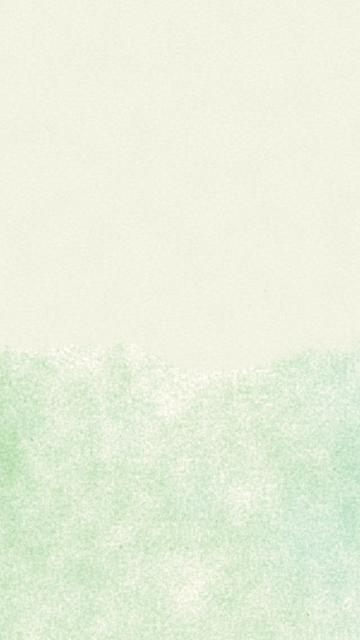
Write a Shadertoy shader that draws this background.

```glsl
#define PAPER vec3(0.948, 0.952, 0.888)
#define CREAM vec3(0.968, 0.963, 0.912)
#define GREEN vec3(0.780, 0.895, 0.745)
#define AQUA vec3(0.800, 0.910, 0.835)
#define EDGE_HEIGHT 0.455
#define EDGE_ROUGHNESS 0.011
#define WASH_DENSITY 0.50
#define MOTTLE 0.50
#define BLOTCH 0.75
#define PAPER_GRAIN 0.022
#define WASH_GRAIN 0.105

vec2 hashGradient(vec2 cell) {
    vec3 q = fract(cell.xyx * vec3(0.1031, 0.1030, 0.0973));
    q += dot(q, q.yzx + 33.33);
    return fract((q.xx + q.yz) * q.zy) * 2.0 - 1.0;
}

float gradientNoise(vec2 p) {
    vec2 i = floor(p), f = p - i;
    vec2 w = f * f * f * (f * (f * 6.0 - 15.0) + 10.0);
    vec2 e = vec2(0.0, 1.0);
    float low = mix(dot(hashGradient(i), f),
                    dot(hashGradient(i + e.yx), f - e.yx), w.x);
    float high = mix(dot(hashGradient(i + e.xy), f - e.xy),
                     dot(hashGradient(i + e.yy), f - e.yy), w.x);
    return mix(low, high, w.y);
}

float fbm(vec2 p) {
    float sum = 0.0, amplitude = 0.6;
    for (int i = 0; i < 5; i++) {
        sum += amplitude * gradientNoise(p);
        p = mat2(1.6, 1.2, -1.2, 1.6) * p + 7.3;
        amplitude *= 0.6;
    }
    return sum;
}

// Soft elliptical pool of pigment
float pool(vec2 uv, vec2 center, vec2 radius) {
    vec2 d = (uv - center) / radius;
    return exp(-dot(d, d));
}

// Upper outline of the wash: a shallow dip right of the middle
float washEdge(float x) {
    float dip = smoothstep(0.36, 0.53, x) * (1.0 - smoothstep(0.62, 0.96, x));
    return EDGE_HEIGHT + 0.007 * smoothstep(0.05, 0.3, x) - 0.040 * dip;
}

void mainImage(out vec4 fragColor, in vec2 fragCoord) {
    vec2 uv = fragCoord / iResolution.xy;
    vec2 p = fragCoord / iResolution.x;

    // Fibrous paper with faint flecks
    float fibre = gradientNoise(p * vec2(80.0, 120.0)) + gradientNoise(p * 170.0 + 4.4);
    vec3 paper = PAPER + PAPER_GRAIN * (fibre + 0.5 * fbm(p * 9.0));
    float fleck = smoothstep(0.46, 0.72, gradientNoise(p * 48.0 + 19.0));
    paper -= 0.035 * fleck;

    // Ragged boundary, softer toward the right
    float depth = washEdge(uv.x) - uv.y;
    float ragged = depth + EDGE_ROUGHNESS * (fbm(p * 22.0) + gradientNoise(p * 75.0));
    float softness = mix(0.003, 0.022, smoothstep(0.64, 0.90, uv.x));
    float coverage = smoothstep(-softness, softness, ragged);

    // Pigment pools and pale streaks
    vec2 warp = 0.035 * vec2(fbm(p * 8.0), fbm(p * 8.0 + 23.0));
    vec2 q = uv + warp;
    float density = WASH_DENSITY + MOTTLE * fbm(p * 5.0 + 2.7);
    density += BLOTCH * fbm((p + warp) * 14.0 + 11.0);
    density -= 0.28 * (1.0 - smoothstep(0.0, 0.13, depth));
    density += 0.48 * pool(q, vec2(0.0, 0.35), vec2(0.09, 0.10));
    density += 0.22 * pool(q, vec2(0.0, 0.20), vec2(0.22, 0.12));
    density += 0.34 * pool(q, vec2(1.0, 0.27), vec2(0.20, 0.14));
    density += 0.22 * pool(q, vec2(0.95, 0.43), vec2(0.20, 0.025));
    density += 0.18 * pool(q, vec2(0.80, 0.15), vec2(0.14, 0.06));
    density -= 0.26 * pool(q, vec2(0.46, 0.36), vec2(0.07, 0.06));
    density -= 0.28 * pool(q, vec2(0.66, 0.23), vec2(0.08, 0.04));
    density -= 0.28 * pool(q, vec2(0.52, 0.09), vec2(0.06, 0.05));

    // Cooler tint at the right and in scattered pools
    float cool = 0.65 * smoothstep(0.65, 1.0, uv.x) + 0.7 * fbm(p * 4.0 + 31.0);
    cool += 0.6 * pool(q, vec2(0.38, 0.33), vec2(0.10, 0.06));
    cool += 0.5 * pool(q, vec2(0.57, 0.22), vec2(0.10, 0.05));
    cool += 0.5 * pool(q, vec2(0.80, 0.16), vec2(0.12, 0.06));
    vec3 pigment = mix(GREEN, AQUA, clamp(cool, 0.0, 1.0));
    vec3 wash = mix(CREAM, pigment, clamp(density, 0.0, 1.25));

    // Granulation
    float grain = gradientNoise(p * 85.0) + gradientNoise(p * 150.0 + 8.4);
    wash += WASH_GRAIN * grain * vec3(1.0, 0.55, 0.95);

    // Dark specks gathered in clusters
    float cluster = smoothstep(-0.05, 0.30, fbm(p * 11.0 + 5.0));
    float speck = smoothstep(0.25, 0.60, gradientNoise(p * 64.0 + 41.0));
    wash -= speck * cluster * vec3(0.15, 0.055, 0.14);

    fragColor = vec4(clamp(mix(paper, wash, coverage), 0.0, 1.0), 1.0);
}
```
